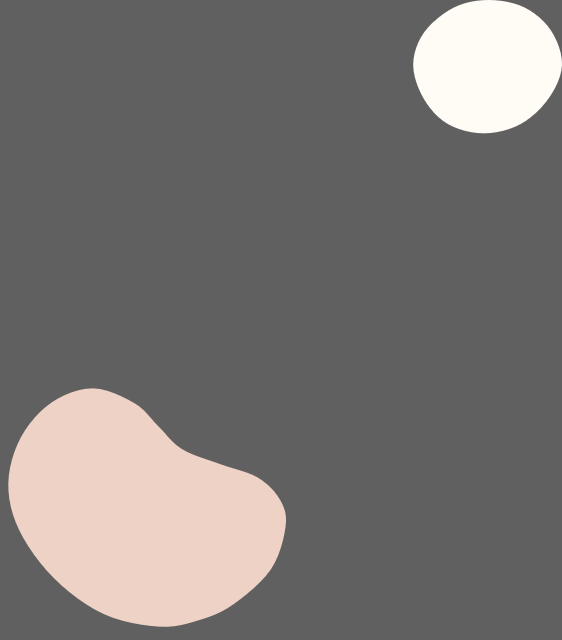
A Shadertoy shader for this background:

```glsl
// Two flat organic blobs on a plain grey ground: a bean at lower left and a
// pebble at upper right. Each outline is a closed smooth spline through a few
// knots, filled by the signed distance to its finely divided curve.

#define GRID vec2(676.0, 768.0)
#define SPAN_STEPS 6
#define BEAN_KNOTS 18
#define PEBBLE_KNOTS 12
#define GROUND_GREY vec3(0.378)
#define BEAN_PINK vec3(0.937, 0.824, 0.776)
#define PEBBLE_CREAM vec3(1.0, 0.984, 0.961)

// Knots in grid units, clockwise from the top
const vec2 beanKnots[BEAN_KNOTS] = vec2[BEAN_KNOTS](
    vec2(112, 302), vec2(162, 284), vec2(190, 257), vec2(219, 229),
    vec2(265, 211), vec2(310, 195), vec2(337, 168), vec2(343.5, 136),
    vec2(326, 85), vec2(281, 43), vec2(240, 24), vec2(192, 16),
    vec2(125, 31), vec2(65, 74), vec2(23, 132), vec2(10, 188),
    vec2(25, 243), vec2(62, 285));

const vec2 pebbleKnots[PEBBLE_KNOTS] = vec2[PEBBLE_KNOTS](
    vec2(588, 768), vec2(631, 759), vec2(663, 731), vec2(676, 690),
    vec2(660, 650), vec2(626, 619), vec2(582, 608), vec2(539, 619),
    vec2(510, 649), vec2(497, 690), vec2(510, 729), vec2(546, 759));

// Point on the spline span from b to c, with tangents from the neighbours
vec2 splinePoint(vec2 a, vec2 b, vec2 c, vec2 d, float t) {
    float u = 1.0 - t;
    vec2 bend = t * u * (u * (c - a) - t * (d - b)) * 0.5;
    return mix(b, c, t * t * (3.0 - 2.0 * t)) + bend;
}

// Folds one span into the squared distance (x) and inside/outside sign (y)
void traceSpan(vec2 p, vec2 a, vec2 b, vec2 c, vec2 d, inout vec2 field) {
    vec2 start = b;
    for (int i = 1; i <= SPAN_STEPS; i++) {
        vec2 end = splinePoint(a, b, c, d, float(i) / float(SPAN_STEPS));
        vec2 edge = end - start;
        vec2 rel = p - start;
        vec2 gap = rel - edge * clamp(dot(rel, edge) / dot(edge, edge), 0.0, 1.0);
        field.x = min(field.x, dot(gap, gap));

        // Flip the sign wherever a level ray crosses this edge
        bvec3 crossing = bvec3(p.y >= start.y, p.y < end.y,
                               edge.x * rel.y > edge.y * rel.x);
        if (all(crossing) || !any(crossing)) field.y = -field.y;
        start = end;
    }
}

float beanDistance(vec2 p) {
    vec2 field = vec2(1e9, 1.0);
    const int n = BEAN_KNOTS;
    for (int i = 0; i < n; i++) {
        traceSpan(p, beanKnots[i], beanKnots[(i + 1) % n],
                  beanKnots[(i + 2) % n], beanKnots[(i + 3) % n], field);
    }
    return field.y * sqrt(field.x);
}

float pebbleDistance(vec2 p) {
    vec2 field = vec2(1e9, 1.0);
    const int n = PEBBLE_KNOTS;
    for (int i = 0; i < n; i++) {
        traceSpan(p, pebbleKnots[i], pebbleKnots[(i + 1) % n],
                  pebbleKnots[(i + 2) % n], pebbleKnots[(i + 3) % n], field);
    }
    return field.y * sqrt(field.x);
}

// Coverage with an edge one pixel wide
float fillMask(float dist) {
    float pixel = GRID.y / iResolution.y;
    return clamp(0.5 - dist / pixel, 0.0, 1.0);
}

void mainImage(out vec4 fragColor, in vec2 fragCoord) {
    vec2 p = fragCoord / iResolution.xy * GRID;

    vec3 color = GROUND_GREY;
    color = mix(color, BEAN_PINK, fillMask(beanDistance(p)));
    color = mix(color, PEBBLE_CREAM, fillMask(pebbleDistance(p)));

    fragColor = vec4(color, 1.0);
}
```
